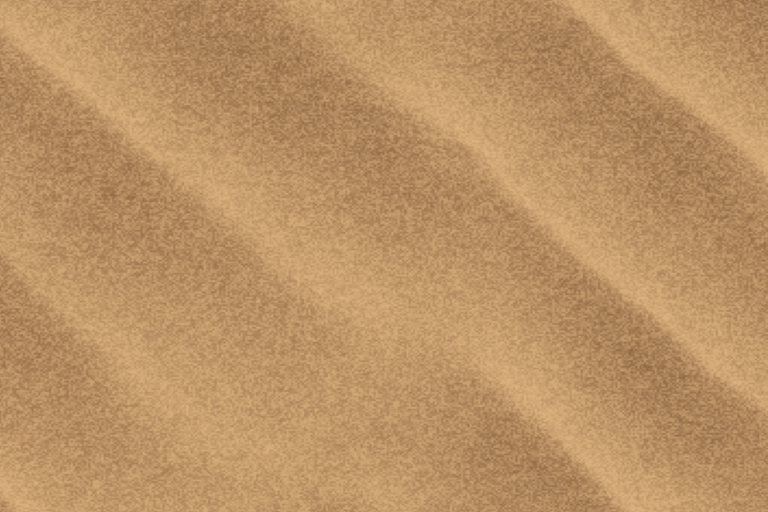
Write a WebGL 2 fragment shader that draws this texture.

```glsl
#version 300 es
precision highp float;
// Wind-blown sand: soft diagonal ripples under low, warm light.
// A noise-warped sawtooth gives lit crests that fade into shaded troughs
// and break off in places; fine layers of value noise add the grain.

uniform vec2 u_resolution;
out vec4 fragColor;

float hash(vec2 p) {
    vec3 q = fract(vec3(p.xyx) * 0.1031);
    q += dot(q, q.yzx + 33.33);
    return fract((q.x + q.y) * q.z);
}

// Value noise centred on zero
float noise(vec2 p) {
    vec2 i = floor(p), f = fract(p);
    f = f * f * (3.0 - 2.0 * f);
    float low = mix(hash(i), hash(i + vec2(1, 0)), f.x);
    float high = mix(hash(i + vec2(0, 1)), hash(i + vec2(1, 1)), f.x);
    return mix(low, high, f.y) - 0.5;
}

float fbm(vec2 p) {
    float sum = 0.0, weight = 1.0;
    for (int i = 0; i < 5; i++) {
        sum += weight * noise(p);
        p = mat2(0.8, 0.6, -0.6, 0.8) * p * 2.03 + 17.3;
        weight *= 0.5;
    }
    return sum;
}

// Light across one ripple: bright crest, slow fade, steep lee edge
float rippleLight(float f, float edge) {
    float slope = 1.0 - smoothstep(-0.15, 0.78, f) + 0.3 * smoothstep(0.7, 1.0, f);
    float glint = 0.22 * exp(-9.0 * f);
    float crest = 1.22 - smoothstep(-0.15, 0.78, 0.0);
    return mix(slope + glint, crest, smoothstep(1.0 - edge, 1.0, f));
}

void main() {
    vec2 p = gl_FragCoord.xy / u_resolution.y;

    // Axes across and along the ripples
    float across = dot(p, vec2(0.66, 0.75));
    float along = dot(p, vec2(0.75, -0.66));

    // Lower crests step sideways halfway along; upper ones run through
    float upper = smoothstep(0.85, 1.15, across);
    float shift = mix(0.11 * smoothstep(0.2, 0.5, along), 0.06, upper);

    // Meandering crest lines
    float warp = 0.05 * noise(p * 2.6 + 4.7) + 0.04 * noise(p * 5.5 + 9.1)
               + 0.006 * noise(p * 17.0);
    float phase = (across - shift + warp - 0.05) / 0.345;

    // Ripples fade at the break, on flat low ground and at random
    float fade = (1.0 - upper) * exp(-50.0 * (along - 0.38) * (along - 0.38));
    fade = max(fade, 0.6 * upper * (1.0 - smoothstep(-0.1, 0.25, along)));
    vec2 fromFlat = p - vec2(0.5, 0.1);
    float flatGround = exp(-7.0 * dot(fromFlat, fromFlat));
    float strength = clamp(0.95 + 0.9 * noise(p * 2.3 + 2.0), 0.5, 1.2);
    strength *= (1.0 - 0.75 * fade) * (1.0 - 0.7 * flatGround);
    float edge = mix(0.1, 0.3, clamp(fade + flatGround, 0.0, 1.0));
    float tone = 0.125 * strength * (rippleLight(fract(phase), edge) - 0.47);

    // Broad drifts of light, with duller upper corners
    tone += 0.055 * fbm(p * 2.4 + 31.0) + 0.015 * flatGround;
    float side = abs(p.x - 0.75) / 0.75;
    tone -= 0.04 * smoothstep(0.65, 1.2, p.y) * smoothstep(0.6, 1.1, side);

    // Grain, slightly wider than tall and rougher in the shade
    float grain = 0.14 * noise(p * vec2(235.0, 275.0))
                + 0.055 * noise(p * vec2(115.0, 155.0) + 53.0)
                + 0.025 * noise(p * vec2(45.0, 60.0) + 11.0);
    tone += grain * (1.0 - 2.0 * clamp(tone, -0.1, 0.1));

    // Soften the brightest tones
    tone -= 1.6 * max(tone - 0.04, 0.0) * max(tone, 0.0);

    vec3 sand = vec3(0.734, 0.574, 0.397) + tone * vec3(1.0, 0.95, 0.74);
    fragColor = vec4(clamp(sand, 0.0, 1.0), 1.0);
}
```
